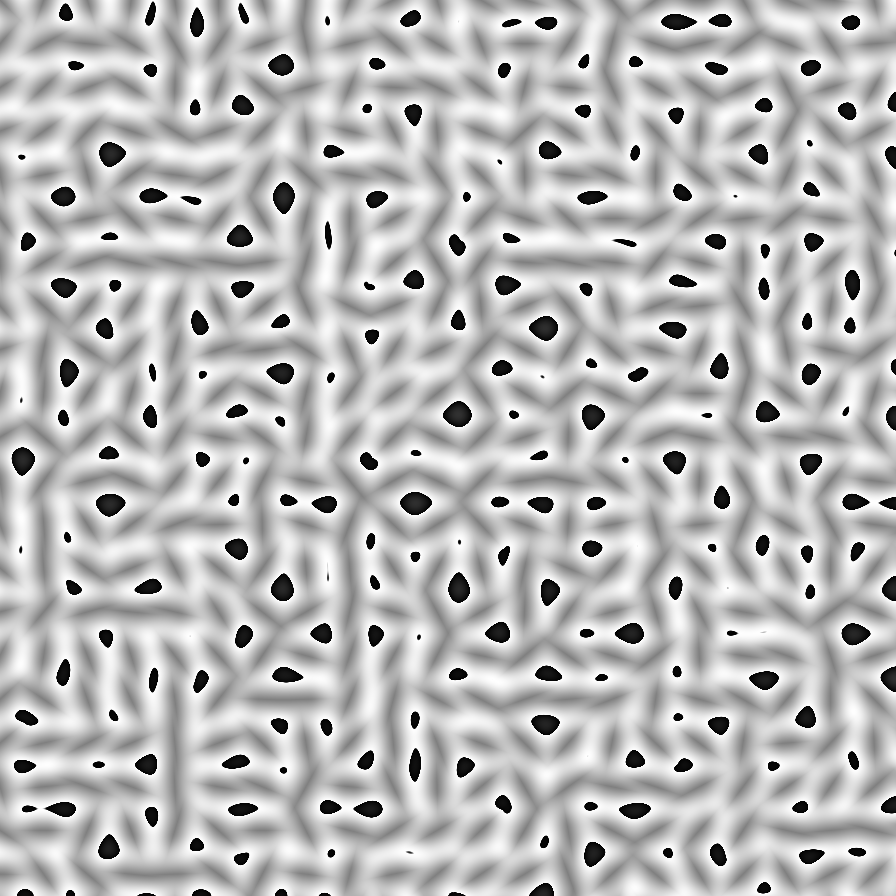
Give the GLSL for this pattern, as a three.js fragment shader.

```glsl
// Streaky grey lattice noise with dark speckles. Each lattice corner adds the
// absolute value of its gradient ramp, which leaves a grey spindle at the corner;
// brightness that passes white in a cell's middle wraps round to near black.

varying vec2 vUv;

float hash(vec2 p) {
  return fract(sin(dot(p, vec2(127.1, 311.7))) * 43758.5453);
}

// Unit direction at any angle
vec2 cornerGradient(vec2 corner) {
  float angle = 6.28319 * hash(corner);
  return vec2(cos(angle), sin(angle));
}

// Folded ramp: zero along a line through the corner, rising on both sides
float foldedRamp(vec2 cell, vec2 f, vec2 corner) {
  return abs(dot(cornerGradient(cell + corner), f - corner));
}

float spindleNoise(vec2 p) {
  vec2 cell = floor(p);
  vec2 f = fract(p);
  vec2 fade = f * f * f * (f * (f * 6.0 - 15.0) + 10.0);
  float low = mix(foldedRamp(cell, f, vec2(0.0, 0.0)),
                  foldedRamp(cell, f, vec2(1.0, 0.0)), fade.x);
  float high = mix(foldedRamp(cell, f, vec2(0.0, 1.0)),
                   foldedRamp(cell, f, vec2(1.0, 1.0)), fade.x);
  return mix(low, high, fade.y);
}

void main() {
  vec2 p = vUv * 20.5 + vec2(0.0, 0.5);
  float brightness = 0.5 + spindleNoise(p);

  // Wrap past white with a narrow smoothed edge
  float wrapped = smoothstep(0.997, 1.003, brightness);
  float grey = clamp(brightness - wrapped, 0.0, 1.0);

  gl_FragColor = vec4(vec3(grey), 1.0);
}
```
